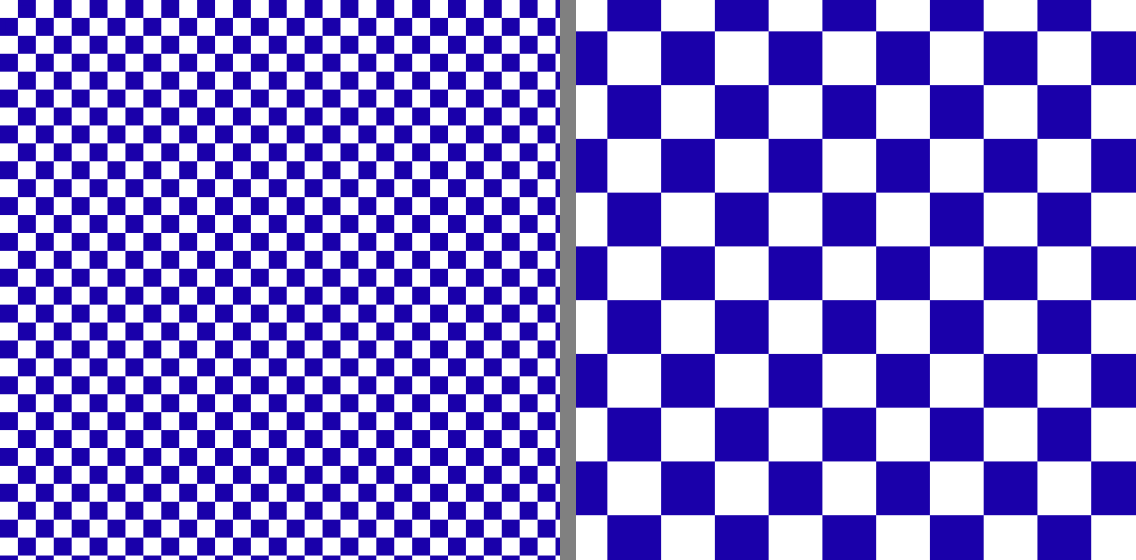
Left, the full canvas; right, a detail of the centre.
This pattern is drawn by a Shadertoy shader. Its source:

```glsl
// Two-colour checkerboard of crisp squares, anchored at the top left corner.

const float CELLS_PER_HEIGHT = 31.25;           // squares along the canvas height
const float EDGE_PIXELS = 1.0;                  // width of the edge filter
const vec3 LIGHT = vec3(1.0, 1.0, 1.0);
const vec3 DARK = vec3(0.10, 0.0, 0.665);

// Integral of a square wave that is +1 on even cells and -1 on odd cells.
vec2 triangleWave(vec2 p) {
    return 1.0 - abs(mod(p, 2.0) - 1.0);
}

// Square wave averaged over a box of the given width, per axis.
vec2 filteredSquareWave(vec2 p, float width) {
    return (triangleWave(p + 0.5 * width) - triangleWave(p - 0.5 * width)) / width;
}

void mainImage(out vec4 fragColor, in vec2 fragCoord) {
    // Cell coordinates, counted rightwards and downwards from the top left
    float cellsPerPixel = CELLS_PER_HEIGHT / iResolution.y;
    vec2 cell = vec2(fragCoord.x, iResolution.y - fragCoord.y) * cellsPerPixel;

    // The product of both waves alternates the squares
    vec2 wave = filteredSquareWave(cell, EDGE_PIXELS * cellsPerPixel);
    float lightCover = 0.5 + 0.5 * wave.x * wave.y;

    fragColor = vec4(mix(DARK, LIGHT, lightCover), 1.0);
}
```
